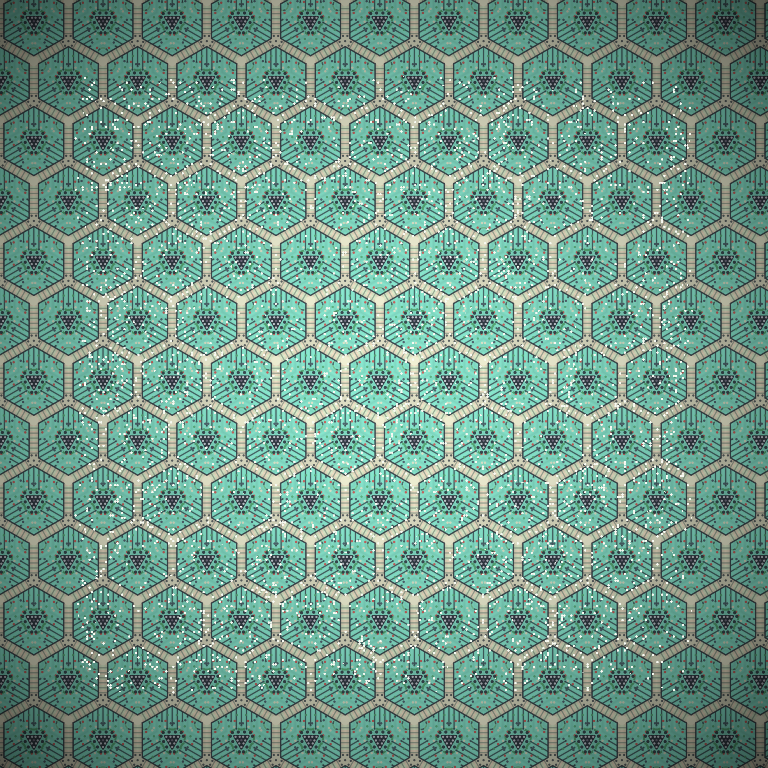
Write a WebGL 1 fragment shader that draws this pattern.

```glsl
precision highp float;
// Teal hexagonal tiles separated by greyed cream, ladder-striped bands.
// Each tile folds into a mirrored third-turn wedge holding a star, rays and beads;
// a vignette darkens the sheet and fine white flecks are scattered over it.

#define TILES_ACROSS 11.1
#define TILE_ORIGIN vec2(0.4945, 0.5043)
#define BAND_HALF 0.068
#define OUTLINE_HALF 0.010
#define RAY_SPACING 0.074
#define RUNG_SPACING 0.0722
#define FLECK_GRID 330.0
#define FLECK_DENSITY 0.066
#define TEAL vec3(0.45, 0.76, 0.68)
#define CREAM vec3(0.77, 0.77, 0.68)
#define INK vec3(0.17, 0.20, 0.23)
#define RED vec3(0.70, 0.29, 0.28)

uniform vec2 u_resolution;

float softness; // half a pixel, in tile widths

float hash(vec2 p) {
  return fract(sin(dot(p, vec2(12.9898, 78.233))) * 43758.5453);
}

float fill(float d) {
  return 1.0 - smoothstep(-softness, softness, d);
}

// Offset from the centre of the nearest hexagon, whose width is 1
vec2 hexOffset(vec2 p) {
  vec2 period = vec2(1.0, 1.7320508);
  vec2 a = mod(p + 0.5 * period, period) - 0.5 * period;
  vec2 b = mod(p, period) - 0.5 * period;
  return dot(a, a) < dot(b, b) ? a : b;
}

// Rays parallel to the wedge axis, each starting at its own height
vec3 drawRays(vec3 color, vec2 w) {
  float k = floor(w.x / RAY_SPACING + 0.5);
  float x = w.x - k * RAY_SPACING;
  float start = k * RAY_SPACING * 0.577 + 0.12 + 0.12 * hash(vec2(k, 4.0));
  color *= 0.93 + 0.16 * abs(x) / RAY_SPACING + 0.10 * w.y;
  color = mix(color, INK, 0.72 * fill(max(abs(x) - 0.009, start - w.y)));
  return mix(color, INK, 0.6 * fill(length(vec2(x, w.y - start)) - 0.014));
}

// Coloured beads scattered through the wedge, then dashes near its rim
vec3 drawBeads(vec3 color, vec2 w) {
  for (int i = 0; i < 10; i++) {
    float n = float(i);
    float angle = 1.047 * fract(n * 0.618 + 0.23);
    float radius = 0.17 + 0.025 * n;
    vec2 center = radius * vec2(sin(angle), cos(angle));
    float kind = mod(n, 4.0);
    vec3 bead = kind < 0.5 ? vec3(0.30, 0.58, 0.41) : kind < 1.5 ? RED :
                kind < 2.5 ? CREAM : INK * 1.5;
    color = mix(color, bead, 0.9 * fill(length(w - center) - 0.017));
  }
  vec2 corner = w - vec2(0.40, 0.231);
  float arc = abs(length(corner) - 0.075) - 0.011;
  float dashes = sin(atan(corner.y, corner.x) * 6.0);
  return mix(color, mix(INK, vec3(0.38, 0.60, 0.42), step(0.0, dashes)), 0.7 * fill(arc));
}

// Dark triangle with spurs, broken up by pale chips, inside a green collar
vec3 drawStar(vec3 color, vec2 w, float r, float angle) {
  float collar = abs(r - 0.175 + 0.02 * cos(3.0 * angle)) - 0.015;
  color = mix(color, vec3(0.29, 0.57, 0.40), fill(collar) * step(0.0, sin(angle * 11.0)));
  color = mix(color, INK, fill(max(w.y - 0.076, r - 0.135)));
  float spurs = min(length(w - vec2(0.045, 0.118)), length(w - vec2(0.13, 0.11)));
  color = mix(color, INK, 0.9 * fill(spurs - 0.023));
  float chips = min(length(w - vec2(0.025, 0.05)), length(w - vec2(0.085, 0.049)));
  color = mix(color, vec3(0.74, 0.76, 0.78), 0.85 * fill(chips - 0.016));
  return mix(color, vec3(0.48, 0.44, 0.52), 0.7 * fill(r - 0.016));
}

// Cream band: rungs along its length, beads at one corner, a boss at the other
vec3 drawBand(vec3 color, float edge, float along) {
  float step_ = along / RUNG_SPACING;
  vec3 tint = mod(floor(step_), 2.0) < 0.5 ? vec3(0.96, 1.02, 0.99) : vec3(1.03, 0.97, 0.97);
  vec3 band = CREAM * tint * (1.03 - 1.6 * edge);
  float rung = abs(fract(step_) - 0.5) * RUNG_SPACING;
  band = mix(band, vec3(0.40, 0.48, 0.43), 0.65 * fill(rung - 0.009));
  float boss = length(vec2(along - 0.2887, edge));
  band = mix(band, CREAM * 1.05, fill(boss - 0.068));
  vec2 joint = vec2(along + 0.2887, edge);
  band = mix(band, CREAM * 0.97, fill(length(joint) - 0.09));
  float beads = min(length(joint), length(joint - vec2(0.075, 0.032)));
  band = mix(band, INK, 0.75 * fill(beads - 0.016));
  color = mix(color, band, fill(edge - BAND_HALF));
  return mix(color, INK, 0.88 * fill(abs(edge - BAND_HALF) - OUTLINE_HALF));
}

// White flecks, confined to a ragged square and thinner over tile centres
float flecks(vec2 uv, float r) {
  vec2 grid = uv * FLECK_GRID;
  vec2 away = abs(uv - 0.5);
  float inside = 1.0 - smoothstep(0.385, 0.405, max(away.x, away.y));
  float cluster = 0.5 + hash(floor(uv * 24.0) + 7.0);
  float chance = FLECK_DENSITY * inside * cluster * smoothstep(0.03, 0.3, r);
  float present = step(hash(floor(grid) + 0.37) + 0.001, chance);
  return present * (1.0 - smoothstep(0.38, 0.64, length(fract(grid) - 0.5)));
}

void main() {
  float side = min(u_resolution.x, u_resolution.y);
  vec2 uv = (gl_FragCoord.xy - 0.5 * u_resolution) / side + 0.5;
  softness = 0.5 * TILES_ACROSS / side;
  // Fold the tile into a wedge from the upward axis to 60 degrees
  vec2 q = hexOffset((uv - TILE_ORIGIN) * TILES_ACROSS);
  float r = length(q);
  float angle = abs(mod(atan(q.x, q.y + 1e-5) + 1.0472, 2.0944) - 1.0472);
  vec2 w = r * vec2(sin(angle), cos(angle));
  vec3 color = drawStar(drawBeads(drawRays(TEAL, w), w), w, r, angle);
  color = drawBand(color, 0.5 - dot(w, vec2(0.5, 0.866)), dot(w, vec2(0.866, -0.5)));
  // Vignette and flecks
  vec2 fromCenter = uv - 0.5;
  color *= 1.17 - 1.48 * dot(fromCenter, fromCenter);
  color = mix(color, vec3(0.97, 0.98, 0.95), flecks(uv, r));
  gl_FragColor = vec4(clamp(color, 0.0, 1.0), 1.0);
}
```
